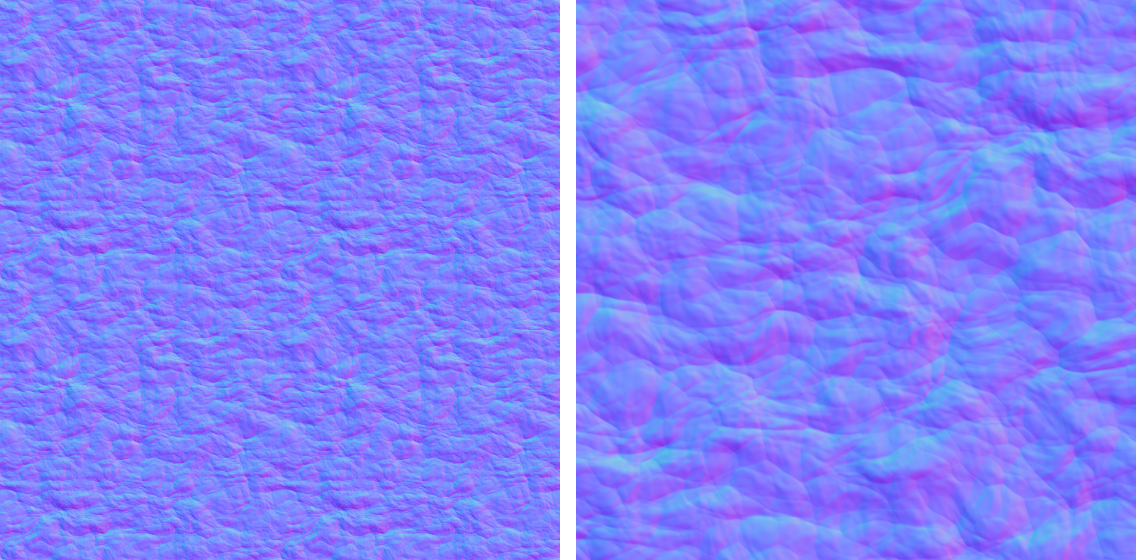
Left, the full canvas; right, a detail of the centre.
Give the GLSL for this texture map, as a Shadertoy shader.

```glsl
// Tiling tangent-space normal map of rough, hewn rock with small chips and broken level creases.

float hash(vec2 p) {
    return fract(sin(dot(p, vec2(127.1, 311.7))) * 43758.5453);
}

// Gradient noise on a lattice of freq cells that wraps over the unit tile.
float noise(vec2 p, vec2 freq, float seed) {
    p *= freq;
    vec2 cell = floor(p), f = p - cell;
    vec2 s = f * f * f * (f * (f * 6.0 - 15.0) + 10.0);
    float sum = 0.0;
    for (int k = 0; k < 4; k++) {
        vec2 corner = vec2(k & 1, k >> 1);
        float angle = 6.2832 * hash(mod(cell + corner, freq) + seed);
        vec2 weight = mix(1.0 - s, s, corner);
        sum += weight.x * weight.y * dot(vec2(cos(angle), sin(angle)), f - corner);
    }
    return sum;
}

// Rounded chips: squared distance to the nearest point, with uneven chip heights.
float chips(vec2 p, vec2 freq, float seed) {
    p *= freq;
    vec2 cell = floor(p), f = p - cell;
    float nearest = 4.0;
    for (int y = -1; y <= 1; y++)
    for (int x = -1; x <= 1; x++) {
        vec2 offset = vec2(x, y);
        vec2 id = mod(cell + offset, freq) + seed;
        vec2 jitter = 0.08 + 0.84 * vec2(hash(id), hash(id + 41.3));
        vec2 d = offset + jitter - f;
        nearest = min(nearest, dot(d, d) + 0.35 * hash(id + 77.7));
    }
    return nearest;
}

float height(vec2 p) {
    // Bend the tile so that the chip edges wander and fray
    vec2 q = p + 0.03 * vec2(noise(p, vec2(5), 3.0), noise(p, vec2(5), 9.0));
    q += 0.014 * vec2(noise(p, vec2(13), 15.0), noise(p, vec2(13), 21.0));
    q += 0.004 * vec2(noise(p, vec2(37), 25.0), noise(p, vec2(37), 29.0));

    // Three sizes of chips, the smaller ones in patches
    float patches = noise(p, vec2(6), 61.0);
    float h = -0.012 * chips(q, vec2(8, 11), 1.0);
    h -= 0.0065 * (1.0 + patches) * chips(q, vec2(16, 21), 5.0);
    h -= 0.0024 * (1.0 - patches) * chips(q, vec2(29, 38), 7.0);

    // Level creases that fade in and out
    float broken = smoothstep(-0.15, 0.35, noise(p, vec2(5, 7), 67.0));
    h += 0.017 * broken * abs(noise(q, vec2(5, 12), 31.0));
    h += 0.005 * (1.0 - broken) * abs(noise(q, vec2(9, 25), 37.0));

    // Fine grain
    for (float freq = 12.0; freq < 100.0; freq *= 2.0)
        h += 0.075 / freq * noise(q, vec2(freq), 50.0 + freq);
    return h;
}

void mainImage(out vec4 fragColor, in vec2 fragCoord) {
    // Two tiles across the canvas
    vec2 p = 2.0 * fragCoord / iResolution.xy;

    // Slope by central differences
    vec2 e = vec2(0.0014, 0.0);
    vec2 slope = vec2(height(p + e.xy) - height(p - e.xy),
                      height(p + e.yx) - height(p - e.yx)) / (2.0 * e.x);
    slope.x = 0.9 * slope.x - 0.13 * slope.y;

    vec3 normal = normalize(vec3(-slope, 1.0));
    fragColor = vec4(0.5 + 0.5 * normal, 1.0);
}
```
